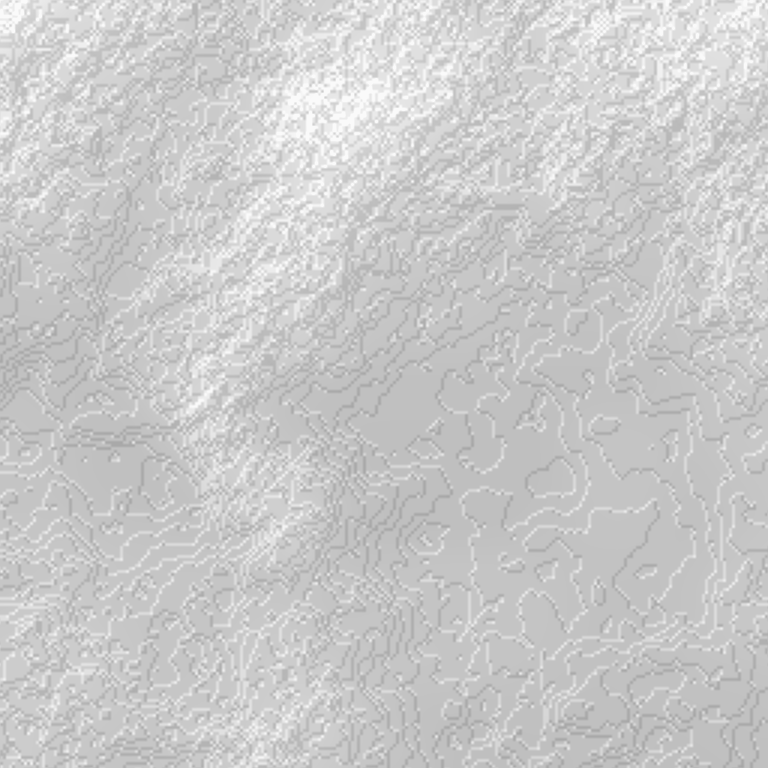
A three.js fragment shader for this texture:

```glsl
varying vec2 vUv;

const float CELLS = 256.0;
const float BASE_GREY = 0.75;
const float EDGE_STRENGTH = 0.088;

float hash(vec2 p) {
  vec3 q = fract(vec3(p.xyx) * 0.1031);
  q += dot(q, q.yzx + 33.33);
  return fract((q.x + q.y) * q.z);
}

float valueNoise(vec2 p) {
  vec2 i = floor(p);
  vec2 f = fract(p);
  f = f * f * (3.0 - 2.0 * f);
  float low = mix(hash(i), hash(i + vec2(1.0, 0.0)), f.x);
  float high = mix(hash(i + vec2(0.0, 1.0)), hash(i + 1.0), f.x);
  return mix(low, high, f.y);
}

float fbm(vec2 p) {
  float sum = 0.0;
  float amplitude = 0.5;
  for (int i = 0; i < 4; i++) {
    sum += amplitude * valueNoise(p);
    p = mat2(1.6, 1.2, -1.2, 1.6) * p + 7.3;
    amplitude *= 0.5;
  }
  return sum;
}

// Soft band of light along the segment from a to b
float streak(vec2 p, vec2 a, vec2 b, float width) {
  vec2 along = b - a;
  float t = clamp(dot(p - a, along) / dot(along, along), 0.0, 1.0);
  vec2 d = (p - a - along * t) / width;
  return exp(-dot(d, d));
}

// Broad cloudy brightness
float cloudLight(vec2 p) {
  vec2 warp = vec2(valueNoise(p * 9.0), valueNoise(p * 9.0 + 31.0)) - 0.5;
  vec2 w = p + 0.09 * warp;
  float light = 0.045 * smoothstep(0.4, 1.0, p.y);
  light += 0.11 * streak(w, vec2(-0.02, 0.93), vec2(0.06, 1.01), 0.04);
  light += 0.05 * streak(w, vec2(0.0, 0.72), vec2(0.14, 0.97), 0.08);
  light += 0.08 * streak(w, vec2(0.53, 1.0), vec2(0.50, 0.86), 0.09);
  light += 0.065 * streak(w, vec2(0.45, 0.80), vec2(0.25, 0.53), 0.09);
  light += 0.06 * streak(w, vec2(0.29, 0.45), vec2(0.40, 0.31), 0.06);
  light += 0.065 * streak(w, vec2(0.35, 0.02), vec2(0.41, 0.09), 0.085);
  light += 0.07 * streak(w, vec2(0.78, 0.92), vec2(1.0, 1.0), 0.095);
  light += 0.04 * streak(w, vec2(0.74, 0.79), vec2(0.77, 0.70), 0.06);
  light += 0.03 * streak(w, vec2(1.0, 0.15), vec2(1.0, 0.72), 0.09);
  light += 0.03 * streak(w, vec2(0.0, 0.03), vec2(0.08, 0.15), 0.10);
  return light + 0.02 * smoothstep(0.35, 0.8, valueNoise(p * 5.0 + 11.0));
}

// Calm patches where contours lie far apart
float calmness(vec2 p) {
  float calm = streak(p, vec2(0.68, 0.36), vec2(0.88, 0.34), 0.17);
  calm += 0.5 * streak(p, vec2(0.08, 0.34), vec2(0.20, 0.24), 0.10);
  return min(calm, 1.0);
}

// Terraced height, rougher where the cloud is bright
float terrace(vec2 p, float light) {
  float wild = 1.0 - 0.75 * calmness(p);
  float roughness = wild * (0.42 + 0.75 * smoothstep(0.0, 0.09, light));
  float height = 55.0 * light + 13.0 * fbm(p * 5.0 + 3.0);
  height += wild * 3.0 * valueNoise(p * 27.0 + 5.0);
  height += roughness * 2.0 * valueNoise(p * 58.0);
  height += roughness * 1.7 * valueNoise(p * 127.0 + 19.0);
  return floor(height);
}

float terraceAt(vec2 cell) {
  vec2 p = (cell + 0.5) / CELLS;
  return terrace(p, cloudLight(p));
}

// Grey of one cell: cloud tone plus relief from its right and lower neighbours
float cellGrey(vec2 cell) {
  vec2 p = (cell + 0.5) / CELLS;
  float light = cloudLight(p);
  float here = terrace(p, light);
  float right = terraceAt(cell + vec2(1.0, 0.0));
  float below = terraceAt(cell - vec2(0.0, 1.0));
  float relief = clamp(right + below - 2.0 * here, -1.1, 1.7);
  return BASE_GREY + light + EDGE_STRENGTH * relief;
}

void main() {
  // Blend four cells for soft edges
  vec2 grid = vUv * CELLS - 0.5;
  vec2 cell = floor(grid);
  vec2 f = smoothstep(0.0, 1.0, fract(grid));
  float low = mix(cellGrey(cell), cellGrey(cell + vec2(1.0, 0.0)), f.x);
  float high = mix(cellGrey(cell + vec2(0.0, 1.0)), cellGrey(cell + 1.0), f.x);
  float grey = clamp(mix(low, high, f.y), 0.0, 0.98);
  gl_FragColor = vec4(vec3(grey), 1.0);
}
```
